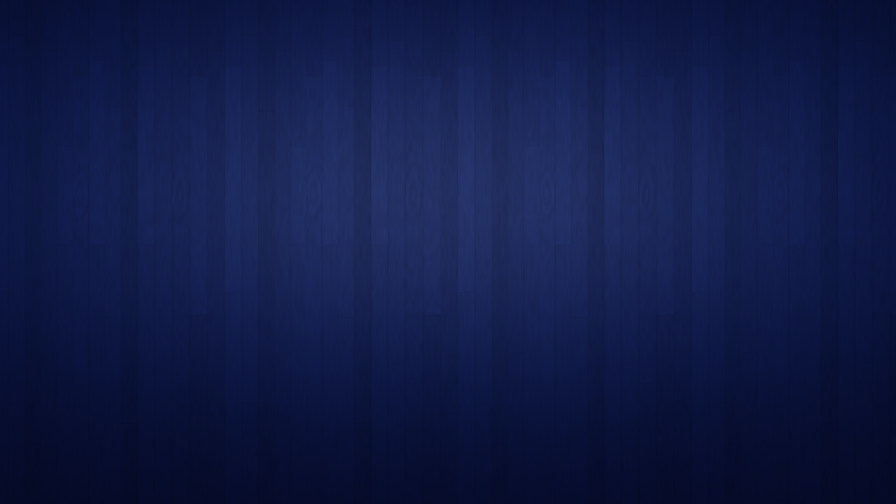
Reproduce this texture procedurally as a Shadertoy shader.

```glsl
const float TILE_WIDTH = 0.463;
const float FIRST_SEAM = 0.0104;
const int COLUMNS = 14;

// Lower and upper joint of the middle board in each column
const vec2 JOINTS[COLUMNS] = vec2[COLUMNS](
    vec2(.20, .93), vec2(.12, .78), vec2(.30, .90), vec2(.514, .71),
    vec2(.236, .85), vec2(.514, .88), vec2(.37, .79), vec2(.16, .94),
    vec2(.514, .87), vec2(.28, .92), vec2(.24, .85), vec2(.375, .85),
    vec2(.18, .90), vec2(.42, .87));

// Tone of the middle board, then of the boards above and below it
const vec2 TONES[COLUMNS] = vec2[COLUMNS](
    vec2(.2, .1), vec2(-.7, -.7), vec2(-.1, -.2), vec2(.5, .1),
    vec2(.3, -.1), vec2(.7, .1), vec2(.2, .1), vec2(-.8, -.7),
    vec2(.6, .1), vec2(.1, .0), vec2(-.1, -.2), vec2(.2, -.6),
    vec2(-.5, -.5), vec2(.7, .3));

float hash(vec2 p) {
    return fract(sin(dot(p, vec2(127.1, 311.7))) * 43758.5453);
}

float noise(vec2 p) {
    vec2 cell = floor(p);
    vec2 f = fract(p);
    f = f * f * (3.0 - 2.0 * f);
    float low = mix(hash(cell), hash(cell + vec2(1, 0)), f.x);
    float high = mix(hash(cell + vec2(0, 1)), hash(cell + vec2(1, 1)), f.x);
    return mix(low, high, f.y);
}

float thinLine(float dist, float width, float pixel) {
    return 1.0 - smoothstep(0.0, width + pixel, abs(dist));
}

// Uneven board widths that still repeat with the tile
float seamWarp(float x) {
    return x - 0.0021 - 0.0044 * cos(6.2832 * (x - 0.951) / TILE_WIDTH);
}

// Wavering growth lines: contours of a stretched noise field
float growthLines(vec2 p, float seed) {
    float field = noise(vec2(p.x * 65.0 + seed * 7.3, p.y * 8.0 + seed * 3.7));
    field += 0.25 * noise(vec2(p.x * 130.0 + seed, p.y * 32.0));
    return sin(field * 22.0);
}

// Short pores lying along the board
float pores(vec2 p, float seed) {
    return noise(vec2(p.x * 240.0 + seed * 31.0, p.y * 48.0 + seed * 5.0)) - 0.5;
}

// Slender nested ovals around a heart in the middle of the board
float heartwood(vec2 p, float heartY, float seed) {
    float dy = p.y - heartY;
    float bend = noise(vec2(p.y * 30.0, seed)) - 0.5;
    vec2 q = vec2(p.x * 32.0 + bend * 0.3, dy * 9.0);
    float rings = sin(18.0 * length(q) + 3.0 * noise(p * 60.0 + seed));
    return rings * exp(-dy * dy * 220.0);
}

float boards(vec2 p, float pixel) {
    float plankWidth = TILE_WIDTH / float(COLUMNS);
    float across = (seamWarp(p.x) - FIRST_SEAM) / plankWidth;
    float column = mod(floor(across), float(COLUMNS));
    int id = int(column);
    vec2 local = vec2((fract(across) - 0.5) * plankWidth, p.y);

    // Board tones between staggered joints
    vec2 joints = JOINTS[id];
    float inside = smoothstep(-pixel, pixel, p.y - joints.x)
                 * smoothstep(-pixel, pixel, joints.y - p.y);
    float tone = 0.095 * mix(TONES[id].y, TONES[id].x, inside);

    // Grain, shifted for each board
    float seed = column + 1.0 + 20.0 * step(joints.x, p.y);
    float hearted = (id == 4 || id == 10) ? 1.0 : 0.0;
    tone += 0.022 * growthLines(local, seed);
    tone += 0.07 * pores(local, seed);
    tone += 0.05 * hearted * heartwood(local, 0.615, seed);

    // Faint seams of uneven strength and short joints
    float edge = floor(across + 0.5);
    float strength = mix(0.02, 0.10, hash(vec2(mod(edge, float(COLUMNS)), 5.0)));
    float seam = thinLine(0.5 * plankWidth - abs(local.x), 0.0012, pixel);
    float joint = max(thinLine(p.y - joints.x, 0.001, pixel),
                      thinLine(p.y - joints.y, 0.001, pixel));
    return 1.0 + tone - strength * seam - 0.05 * joint;
}

// Broad glow above the centre, fading to dark corners
float glow(vec2 uv) {
    vec2 d = uv - vec2(0.5, 0.62);
    return -0.13 + 1.225 * exp(-d.x * d.x / 0.39 - d.y * d.y / 0.232);
}

vec3 nightBlue(float light) {
    vec3 base = vec3(0.02, 0.04, 0.15);
    vec3 rise = vec3(0.02, 0.07, 0.22);
    vec3 bloom = vec3(0.08, 0.06, 0.0);
    return base + rise * light + bloom * light * light;
}

void mainImage(out vec4 fragColor, in vec2 fragCoord) {
    vec2 uv = fragCoord / iResolution.xy;
    vec2 p = fragCoord / iResolution.y;
    float pixel = 1.0 / iResolution.y;
    vec3 color = nightBlue(glow(uv)) * boards(p, pixel);
    fragColor = vec4(clamp(color, 0.0, 1.0), 1.0);
}
```
